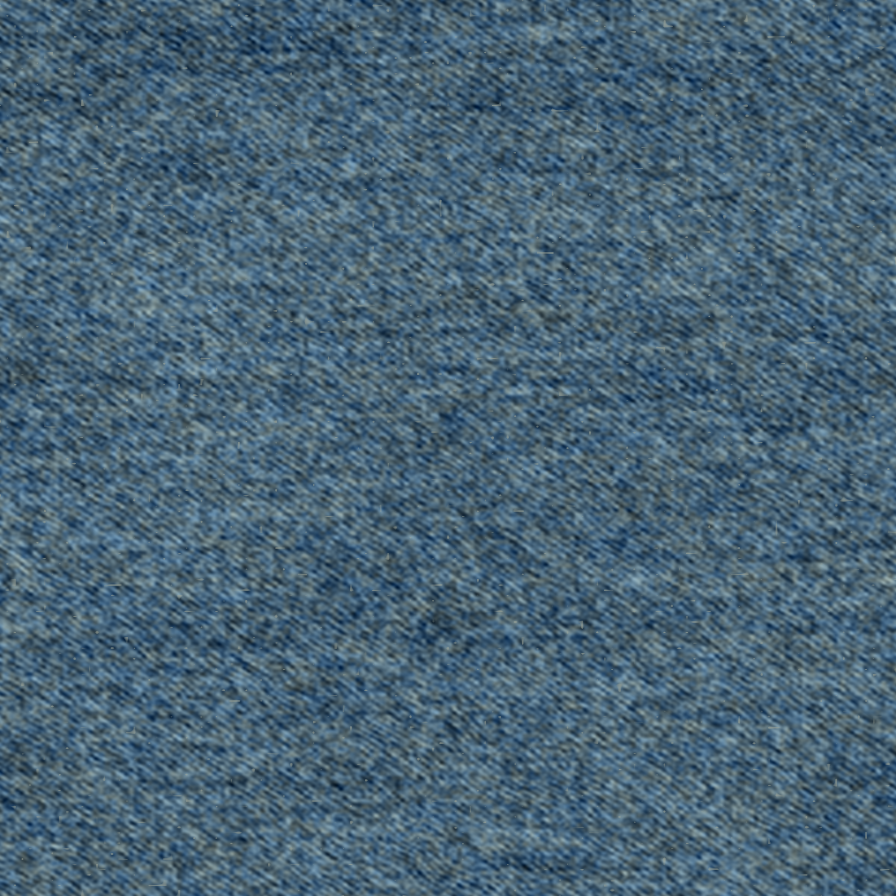
A Shadertoy shader for this texture:

```glsl
// Worn blue denim: slanted twill ribs, short yarn grains and horizontal weft streaks.

const float TAU = 6.2831853;
const vec3 DENIM_BLUE = vec3(0.288, 0.392, 0.462);
const vec3 SHADE_STEP = vec3(0.079, 0.083, 0.077);
const vec3 WARM_STEP = vec3(0.022, 0.004, -0.022);
const vec3 FLECK_BEIGE = vec3(0.62, 0.65, 0.60);

float hash(vec2 cell, float seed) {
    vec3 p = fract(vec3(cell.xyx + seed * 17.0) * 0.1031);
    p += dot(p, p.yzx + 33.33);
    return fract((p.x + p.y) * p.z);
}

float valueNoise(vec2 p, float seed) {
    vec2 cell = floor(p);
    vec2 f = fract(p);
    f = f * f * (3.0 - 2.0 * f);
    float low = mix(hash(cell, seed), hash(cell + vec2(1, 0), seed), f.x);
    float high = mix(hash(cell + vec2(0, 1), seed), hash(cell + vec2(1, 1), seed), f.x);
    return mix(low, high, f.y);
}

// Noise centred on zero with a deviation of about one.
float spread(vec2 p, float seed) {
    return (valueNoise(p, seed) - 0.5) * 4.7;
}

// Ribs that fall to the right, bent slightly by slow noise.
float twillRibs(vec2 uv, float count, float slope) {
    float bend = 0.22 * spread(uv * vec2(22.0, 30.0), 1.0);
    return 1.41 * sin(TAU * (count * (uv.y + slope * uv.x) + bend));
}

// Short strokes stretched along the rib direction.
float yarnStrokes(vec2 uv, float slope, vec2 density) {
    vec2 along = normalize(vec2(1.0, -slope));
    vec2 across = vec2(-along.y, along.x);
    return spread(vec2(dot(uv, along), dot(uv, across)) * density + 300.0, 2.0);
}

// Long thin threads, stronger in some bands than in others.
float weftStreaks(vec2 uv) {
    float thread = spread(uv * vec2(5.0, 125.0), 3.0);
    float shortThread = spread(uv * vec2(19.0, 160.0), 4.0);
    float strength = mix(0.45, 1.35, valueNoise(uv * vec2(2.0, 9.0), 5.0));
    return strength * (0.55 * thread * abs(thread) + 0.6 * shortThread);
}

void mainImage(out vec4 fragColor, in vec2 fragCoord) {
    vec2 uv = fragCoord / iResolution.y;
    float slope = 0.68;

    // Weave and wear combined into one lightness value
    float shade = 0.42 * twillRibs(uv, 113.0, slope);
    shade += 0.60 * yarnStrokes(uv, slope, vec2(105.0, 225.0));
    shade += 0.56 * spread(uv * vec2(205.0, 235.0), 6.0);
    shade += 0.27 * weftStreaks(uv);
    shade += 0.13 * spread(uv * vec2(4.0, 7.0), 7.0);
    shade += 0.12 * spread(uv * vec2(16.0, 28.0), 8.0);

    // Uneven dye: some yarns bluer, others greyer
    float warmth = 0.8 * spread(uv * vec2(150.0, 190.0), 9.0)
                 + 0.4 * spread(uv * vec2(30.0, 90.0), 10.0);
    vec3 color = DENIM_BLUE + SHADE_STEP * shade + WARM_STEP * warmth;

    // Sparse pale cotton flecks
    float fleck = smoothstep(0.92, 1.0, valueNoise(uv * vec2(120.0, 170.0), 11.0));
    color = mix(color, FLECK_BEIGE, 0.6 * fleck);

    fragColor = vec4(clamp(color, 0.0, 1.0), 1.0);
}
```
